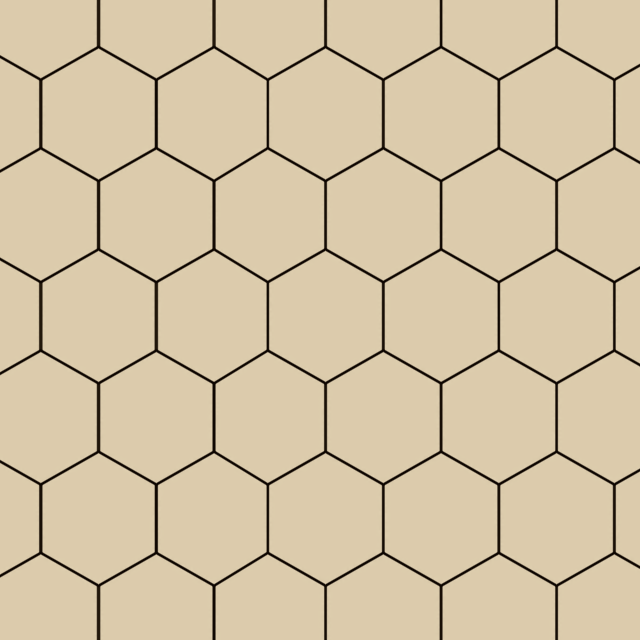
This pattern is drawn by a three.js fragment shader. Its source:

```glsl
varying vec2 vUv;

const vec3 SAND = vec3(0.862, 0.798, 0.675);
const vec3 INK = vec3(0.05, 0.02, 0.0);
const vec3 FADED_INK = vec3(0.20, 0.15, 0.08);

const vec2 CENTER = vec2(0.5087, 0.5057);  // middle of the central cell
const float PITCH = 0.1805;                // cell width
const float ROW = 0.1581;                  // distance between rows
const float SIDE = 0.1068;                 // length of an upright edge

const float SEAM_START = 0.3346;           // column that is squeezed
const float SEAM_END = 0.4185;
const float SEAM_SQUEEZE = 0.0063;

const float SLANT_HALF = 0.0020;           // half line widths
const float UPRIGHT_HALF = 0.0021;
const float HEAVY_EXTRA = 0.0005;          // added left of the seam
const float WIDTH_JITTER = 0.0004;
const float SOFTNESS = 0.0014;
const float GRAIN_CELLS = 300.0;
const float GRAIN = 0.035;
const float GRAIN_REACH = 0.012;

float hash(vec2 p) {
  vec3 q = fract(vec3(p.xyx) * 0.1031);
  q += dot(q, q.yzx + 33.33);
  return fract((q.x + q.y) * q.z);
}

float valueNoise(vec2 p) {
  vec2 i = floor(p);
  vec2 f = fract(p);
  f = f * f * (3.0 - 2.0 * f);
  float low = mix(hash(i), hash(i + vec2(1.0, 0.0)), f.x);
  float high = mix(hash(i + vec2(0.0, 1.0)), hash(i + 1.0), f.x);
  return mix(low, high, f.y);
}

vec2 nearest(vec2 p) {
  return floor(p + 0.5);
}

// Signed distances to the upright (x) and slanted (y) edges of a cell.
vec2 edgeDistances(vec2 local) {
  vec2 q = abs(local);
  float rise = ROW - SIDE;
  vec2 normal = normalize(vec2(rise, 0.5 * PITCH));
  float slant = dot(q - vec2(0.0, 0.5 * SIDE + rise), normal);
  return vec2(q.x - 0.5 * PITCH, slant);
}

float stroke(float dist, float halfWidth, float blur) {
  return 1.0 - smoothstep(halfWidth - blur, halfWidth + blur, abs(dist));
}

void main() {
  float blur = max(SOFTNESS, 0.75 * fwidth(vUv.y));

  // Squeeze one column so the left part sits closer to the right.
  float seam = clamp((vUv.x - SEAM_START) / (SEAM_END - SEAM_START), 0.0, 1.0);
  vec2 p = vUv - CENTER;
  p.x -= SEAM_SQUEEZE * (1.0 - seam);

  // Two interleaved lattices; keep the cell that contains the point.
  vec2 period = vec2(PITCH, 2.0 * ROW);
  vec2 offset = 0.5 * period;
  vec2 cell = nearest(p / period) * period;
  vec2 other = nearest((p - offset) / period) * period + offset;
  vec2 edges = edgeDistances(p - cell);
  vec2 otherEdges = edgeDistances(p - other);
  if (max(otherEdges.x, otherEdges.y) < max(edges.x, edges.y)) {
    cell = other;
    edges = otherEdges;
  }

  // Weight of the upright edge, shared by the cells on both sides.
  float edgeX = cell.x + (p.x < cell.x ? -0.5 : 0.5) * PITCH;
  vec2 edgeId = nearest(vec2(edgeX / (0.5 * PITCH), cell.y / ROW));
  float wear = hash(edgeId + 40.0);
  float heavy = 1.0 - step(0.5, seam);
  float uprightHalf = UPRIGHT_HALF + HEAVY_EXTRA * heavy + WIDTH_JITTER * (wear - 0.5);

  // Faint mottling beside the lines.
  float nearLine = 1.0 - smoothstep(0.0, GRAIN_REACH, -max(edges.x, edges.y));
  float mottle = valueNoise(vUv * GRAIN_CELLS) - 0.5;
  vec3 color = SAND + GRAIN * mottle * nearLine;

  // Lines
  vec3 uprightInk = mix(INK, FADED_INK, wear * (0.35 + 0.45 * heavy));
  color = mix(color, uprightInk, stroke(edges.x, uprightHalf, blur));
  color = mix(color, INK, stroke(edges.y, SLANT_HALF, blur));

  gl_FragColor = vec4(color, 1.0);
}
```
